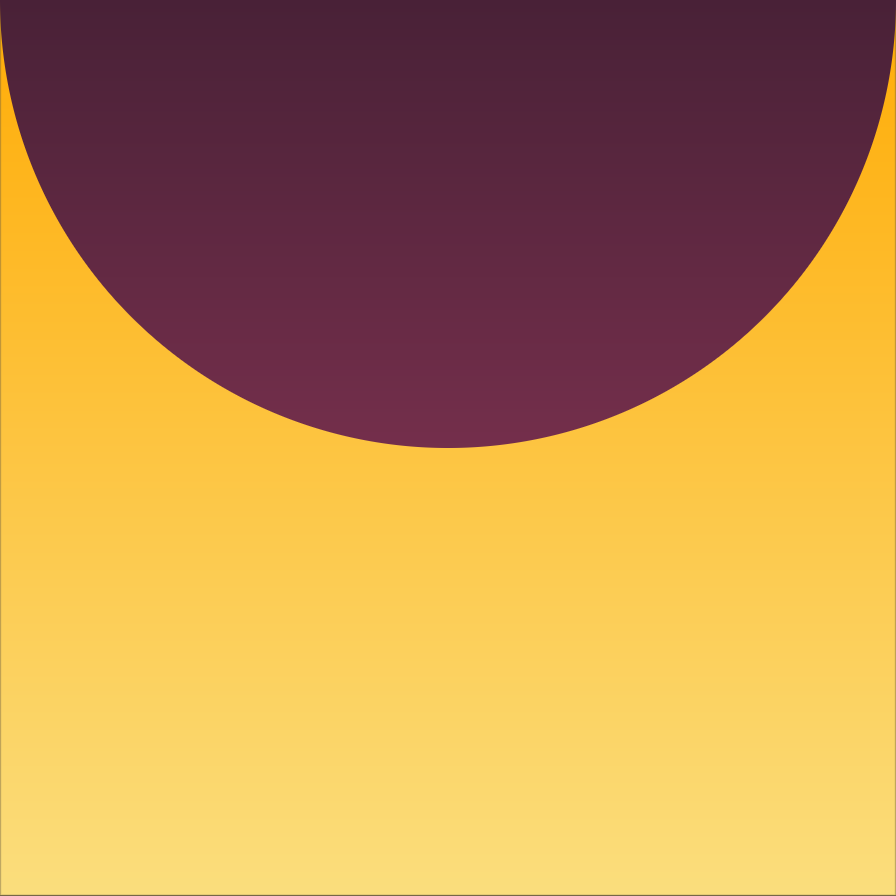
Reproduce this background procedurally as a WebGL 1 fragment shader.

```glsl
precision highp float;

uniform vec2 u_resolution;

const vec3 AMBER = vec3(1.0, 0.672, 0.02);
const vec3 PALE_YELLOW = vec3(0.982, 0.87, 0.49);
const vec3 DARK_PLUM = vec3(0.285, 0.13, 0.215);
const vec3 WINE = vec3(0.455, 0.183, 0.295);
const vec3 RIM_SHADE = vec3(0.4, 0.35, 0.25);

const vec2 DISC_CENTER = vec2(0.5, 1.0);
const float DISC_RADIUS = 0.5;
const float RIM_WIDTH = 0.0013;

// Vertical blend between two heights
vec3 verticalGradient(float y, float low, float high, vec3 lowColor, vec3 highColor) {
    return mix(lowColor, highColor, clamp((y - low) / (high - low), 0.0, 1.0));
}

float circleDistance(vec2 p, vec2 center, float radius) {
    return length(p - center) - radius;
}

// Antialiased coverage of the inside of a shape
float coverage(float dist, float pixel) {
    return clamp(0.5 - dist / pixel, 0.0, 1.0);
}

// Share of a pixel covered by a thin strip along a border
float borderStrip(float dist, float width, float pixel) {
    return clamp((width - dist) / pixel + 0.5, 0.0, 1.0) * min(width / pixel, 1.0);
}

void main() {
    vec2 uv = gl_FragCoord.xy / u_resolution;
    float pixel = 1.0 / min(u_resolution.x, u_resolution.y);

    // Warm backdrop
    vec3 color = verticalGradient(uv.y, 0.0, 1.0, PALE_YELLOW, AMBER);

    // Faint rim along the sides and the bottom
    float sideRim = borderStrip(min(uv.x, 1.0 - uv.x), RIM_WIDTH, pixel);
    float bottomRim = borderStrip(uv.y, RIM_WIDTH, pixel);
    color = mix(color, RIM_SHADE, max(0.4 * sideRim, 0.9 * bottomRim));

    // Half disc hanging from the top edge
    vec3 discColor = verticalGradient(uv.y, 0.5, 1.0, WINE, DARK_PLUM);
    float disc = circleDistance(uv, DISC_CENTER, DISC_RADIUS);
    color = mix(color, discColor, coverage(disc, pixel));

    gl_FragColor = vec4(color, 1.0);
}
```
